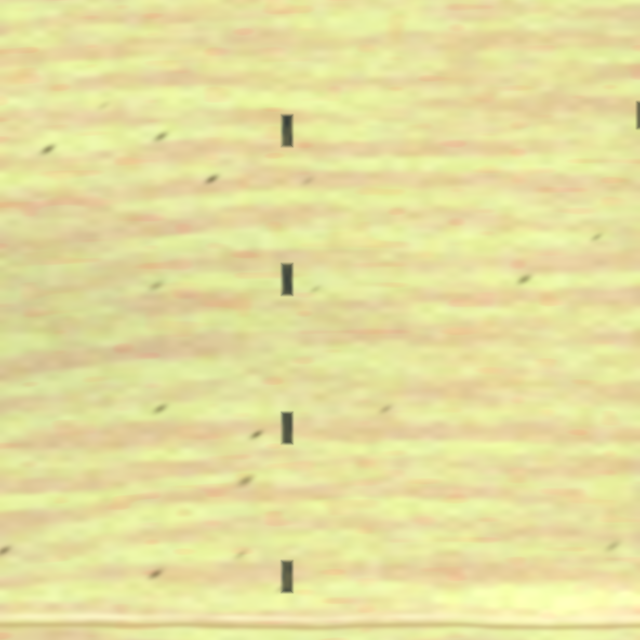
Write a Shadertoy shader that draws this texture.

```glsl
// Pale yellow-green wood grain with a column of short dark dashes, small specks and a bright lower edge.

float hash(vec2 p) {
    vec3 q = fract(vec3(p.xyx) * 0.1031);
    q += dot(q, q.yzx + 33.33);
    return fract((q.x + q.y) * q.z);
}

float noise(vec2 p) {
    vec2 i = floor(p), f = fract(p);
    f = f * f * (3.0 - 2.0 * f);
    return mix(mix(hash(i), hash(i + vec2(1, 0)), f.x),
               mix(hash(i + vec2(0, 1)), hash(i + vec2(1, 1)), f.x), f.y);
}

float boxDistance(vec2 p, vec2 halfSize) {
    vec2 d = abs(p) - halfSize;
    return length(max(d, 0.0)) + min(max(d.x, d.y), 0.0);
}

// Soft horizontal line of the given half width
float line(float y, float width) {
    return exp(-y * y / (width * width));
}

vec3 woodGrain(vec2 uv) {
    // Fibres rise gently on the left and level out on the right
    vec2 p = uv;
    p.y -= 0.05 * uv.x * (1.0 - 0.6 * uv.x);
    p.y += 0.012 * (noise(uv * vec2(4.0, 7.0)) - 0.5);

    float bands = 0.5 + 0.5 * cos(6.2832 * (p.y * 17.0 + 0.8 * noise(p * vec2(2.0, 6.0))));
    float streaks = noise(p * vec2(7.0, 46.0) + 11.0);
    float fibres = noise(p * vec2(18.0, 85.0) + 37.0);
    float mottle = noise(uv * vec2(38.0, 62.0) + 5.0);
    float tan_ = 0.28 * bands + 0.38 * streaks + 0.2 * fibres + 0.14 * mottle;

    vec3 color = mix(vec3(0.91, 0.95, 0.64), vec3(0.89, 0.80, 0.60), smoothstep(0.2, 0.82, tan_));

    // Broad shading, pink flecks and fine tonal grain
    color *= 0.965 + 0.06 * noise(uv * vec2(2.5, 4.0) + 3.0);
    color *= 1.0 - 0.04 * smoothstep(0.4, 0.0, uv.x) * smoothstep(0.45, 0.1, abs(uv.y - 0.45));
    float pink = smoothstep(0.7, 0.95, noise(p * vec2(21.0, 65.0) + 71.0));
    color += pink * vec3(0.015, -0.055, -0.03);
    color += 0.05 * (noise(uv * vec2(48.0, 95.0) + 19.0) - 0.5);
    color.b += 0.06 * (noise(uv * vec2(34.0, 50.0) + 53.0) - 0.5);
    return color;
}

void mainImage(out vec4 fragColor, in vec2 fragCoord) {
    vec2 uv = fragCoord / iResolution.xy;
    vec3 color = woodGrain(uv);

    // Bright lower edge above a thin brown seam
    float wobble = 0.006 * (noise(vec2(uv.x * 14.0, 2.0)) - 0.5);
    float glow = smoothstep(0.12, 0.06, uv.y) * smoothstep(0.005, 0.04, uv.y);
    color += glow * (0.02 + 0.06 * smoothstep(0.5, 1.0, uv.x)) * vec3(1.0, 0.9, 0.9);
    float shine = line(uv.y - 0.034 - wobble, 0.006) * (0.4 + 0.6 * noise(vec2(uv.x * 22.0, 8.0)));
    color = mix(color, vec3(1.0, 0.98, 0.79), 0.8 * shine);
    color = mix(color, vec3(0.76, 0.67, 0.43), 0.55 * line(uv.y - 0.021 - wobble, 0.005));

    // Scattered specks, a few of them dark
    for (int i = 0; i < 18; i++) {
        float k = float(i);
        vec2 center = vec2(hash(vec2(k, 3.7)), 0.08 + 0.84 * hash(vec2(k, 9.2)));
        vec2 d = uv - center;
        d.y -= 0.4 * d.x;
        float radius = mix(0.005, 0.008, hash(vec2(k, 5.1)));
        float strength = 0.15 + 0.5 * pow(hash(vec2(k, 7.9)), 2.0);
        float speck = exp(-dot(d * vec2(0.65, 1.1), d * vec2(0.65, 1.1)) / (radius * radius));
        color = mix(color, vec3(0.40, 0.36, 0.22), strength * speck);
    }

    // Four evenly spaced dashes, each with its own tint
    for (int i = 0; i < 4; i++) {
        float k = float(i);
        vec2 d = uv - vec2(0.4485, 0.099 + 0.2322 * k);
        float dash = smoothstep(0.004, -0.004, boxDistance(d, vec2(0.0085, 0.0245)));
        float tone = noise(d * vec2(110.0, 75.0) + 20.0 * k + 40.0);
        vec3 ink = mix(vec3(0.18, 0.21, 0.20), vec3(0.38, 0.38, 0.27), tone);
        ink += 0.14 * smoothstep(0.001, 0.009, -d.x) * vec3(0.9, 1.0, 0.7);
        color = mix(color, ink, 0.95 * dash);
    }

    // Dash cut off by the right edge
    float cutDash = smoothstep(0.005, -0.003, boxDistance(uv - vec2(1.003, 0.82), vec2(0.007, 0.02)));
    color = mix(color, vec3(0.33, 0.33, 0.25), 0.85 * cutDash);

    fragColor = vec4(clamp(color, 0.0, 1.0), 1.0);
}
```
